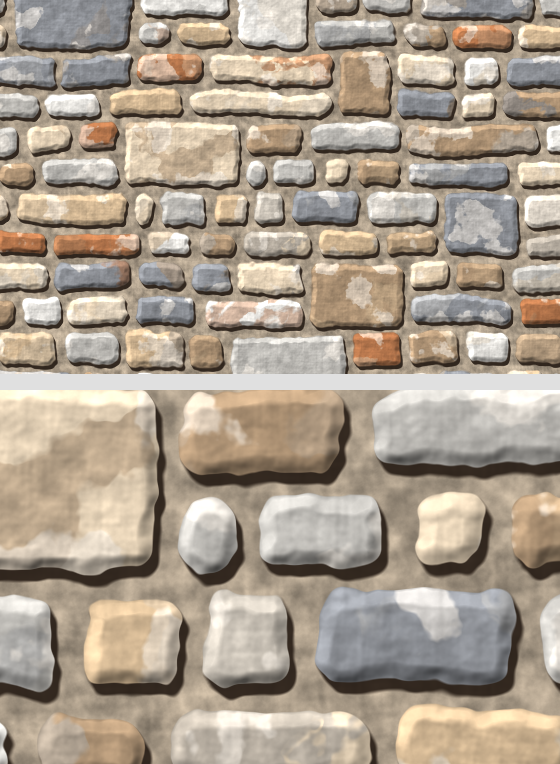
Top: the whole. Bottom: its middle third, enlarged.
Write a WebGL 2 fragment shader that draws this texture.

```glsl
#version 300 es
precision highp float;
uniform vec2 u_resolution;
out vec4 fragColor;

struct Stone { float dist; vec2 id; };

const vec2 TO_LIGHT = vec2(-0.5, 0.87);

float hash(vec2 p) {
    return fract(sin(dot(p, vec2(127.1, 311.7))) * 43758.5453);
}

float noise(vec2 p) {
    vec2 i = floor(p), f = fract(p);
    f = f * f * (3.0 - 2.0 * f);
    return mix(mix(hash(i), hash(i + vec2(1, 0)), f.x),
               mix(hash(i + vec2(0, 1)), hash(i + vec2(1, 1)), f.x), f.y);
}

float fbm(vec2 p) {
    float sum = 0.0, amp = 0.5;
    for (int k = 0; k < 5; k++) {
        sum += amp * noise(p);
        p = mat2(1.6, 1.2, -1.2, 1.6) * p + 5.7;
        amp *= 0.5;
    }
    return sum;
}

bool isTall(float column, float course) {
    return hash(vec2(column, course) + 7.3) < 0.17;
}

// Left edge of a column; both rows share it beside a tall stone
float joint(float column, float course, float row) {
    bool shared = isTall(column, course) || isTall(column - 1.0, course);
    float key = course * 2.0 + (shared ? 0.0 : row);
    return column + 0.6 * (hash(vec2(column, key) + 3.1) - 0.5);
}

// Courses of two rows, with tall stones and randomly halved ones
Stone stoneAt(vec2 p) {
    vec2 cell = vec2(0.265, 0.186);
    vec2 bent = p + 0.022 * (vec2(noise(p * 5.0), noise(p * 5.0 + 40.0)) - 0.5);
    vec2 g = bent / cell + vec2(0.0, 0.35);
    float course = floor(g.y);
    g.x += 3.0 * hash(vec2(course, 2.0));
    float split = course + 0.41 + 0.18 * hash(vec2(course, 9.0));
    float row = step(split, g.y);
    float column = floor(g.x);
    column += step(joint(column + 1.0, course, row), g.x) - step(g.x, joint(column, course, row));

    vec2 lo = vec2(joint(column, course, row), row < 0.5 ? course : split);
    vec2 hi = vec2(joint(column + 1.0, course, row), row < 0.5 ? split : course + 1.0);
    vec2 id = vec2(column * 2.0, course * 2.0 + row);
    if (isTall(column, course)) {
        lo.y = course;
        hi.y = course + 1.0;
        id.y = course * 2.0;
    } else if (hi.x - lo.x > 0.65 && hash(id + 1.7) < 0.6) {
        float middle = mix(lo.x, hi.x, 0.35 + 0.3 * hash(id + 4.2));
        if (g.x < middle) hi.x = middle;
        else { lo.x = middle; id.x += 1.0; }
    }

    // Rounded, slightly tilted block with a chipped outline
    vec2 local = (g - 0.5 * (lo + hi)) * cell;
    local.y += local.x * 0.05 * (hash(id + 6.1) - 0.5);
    float radius = 0.012 + 0.016 * hash(id + 8.8);
    float inset = 0.0105 + 0.004 * hash(id + 2.4);
    vec2 q = abs(local) - 0.5 * (hi - lo) * cell + inset + radius;
    float dist = length(max(q, 0.0)) + min(max(q.x, q.y), 0.0) - radius;
    dist += 0.010 * (noise(p * 26.0) - 0.5) + 0.005 * (noise(p * 80.0) - 0.5);
    return Stone(dist, id);
}

float relief(vec2 p) {
    Stone s = stoneAt(p);
    return 0.012 * (1.0 - smoothstep(-0.015, 0.002, s.dist)) + 0.016 * fbm(p * 13.0 + s.id * 3.7);
}

vec3 stoneTone(float pick) {
    vec3 tones[7] = vec3[7](
        vec3(0.84, 0.77, 0.67), vec3(0.86, 0.85, 0.83), vec3(0.77, 0.67, 0.54),
        vec3(0.70, 0.69, 0.67), vec3(0.52, 0.53, 0.55), vec3(0.64, 0.54, 0.43),
        vec3(0.66, 0.43, 0.28));
    return tones[int(pick * 6.4)];
}

void main() {
    vec2 p = gl_FragCoord.xy / u_resolution.y;
    float pixel = 1.0 / u_resolution.y;
    Stone s = stoneAt(p);

    // Mineral patches with ragged borders
    vec2 grain = p * 8.0 + s.id * 5.3;
    float field = fbm(grain + 1.5 * fbm(grain * 1.3));
    vec3 base = stoneTone(hash(s.id + 0.4));
    vec3 vein = mix(base * 0.85, stoneTone(hash(s.id + 11.9)), 0.65);
    vec3 face = mix(base, vein, smoothstep(0.50, 0.55, field) * (0.3 + 0.65 * hash(s.id + 5.5)));
    face = mix(face, vec3(0.90, 0.87, 0.83), 0.55 * smoothstep(0.57, 0.62, fbm(grain * 1.7 + 21.0)));
    face *= 0.86 + 0.32 * fbm(p * 55.0);

    // Slanted light over the rough relief
    float reach = 0.003;
    float slope = (relief(p) - relief(p + TO_LIGHT * reach)) / reach;
    face *= clamp(1.03 + 0.42 * slope, 0.4, 1.3);

    // Sandy mortar under cast shadows
    vec3 mortar = vec3(0.70, 0.64, 0.56) * (0.62 + 0.7 * fbm(p * 60.0));
    float shadow = 0.0;
    for (int k = 1; k <= 4; k++) {
        float dist = stoneAt(p + TO_LIGHT * 0.003 * float(k)).dist;
        shadow = max(shadow, 1.0 - smoothstep(-0.002, 0.002, dist));
    }
    mortar = mix(mortar, vec3(0.16, 0.12, 0.09), 0.93 * shadow);

    vec3 color = mix(mortar, face, 1.0 - smoothstep(-pixel, pixel, s.dist));

    // Faint woven streaks
    float weave = noise(p * vec2(25.0, 260.0)) + noise(p * vec2(260.0, 25.0)) - 1.0;
    fragColor = vec4(clamp(color * (1.0 + 0.06 * weave), 0.0, 1.0), 1.0);
}
```
